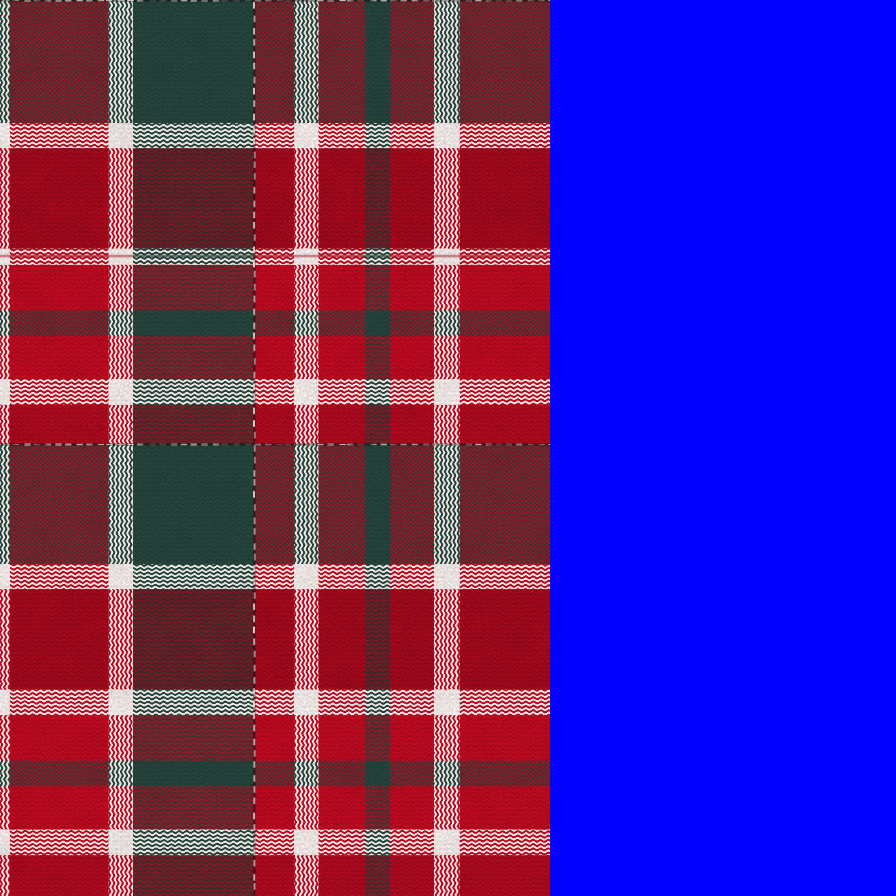
Give the GLSL for this texture, as a Shadertoy shader.

```glsl
// Woven tartan cloth beside a flat blue panel. Warp and weft stripes are dyed
// separately, then interlaced by fine waves; dashed seams join the cloth pieces.
// Lengths are in cloth units: the canvas is 768 units wide, y runs downward.

const float TAU = 6.2831853;
const vec3 RED = vec3(0.76, 0.025, 0.12);
const vec3 GREEN = vec3(0.14, 0.265, 0.235);
const vec3 WHITE = vec3(0.95, 0.92, 0.91);

float softness; // width of one pixel in cloth units

vec2 hash2(vec2 p) {
    p = vec2(dot(p, vec2(127.1, 311.7)), dot(p, vec2(269.5, 183.3)));
    return fract(sin(p) * 43758.545) * 2.0 - 1.0;
}

float gradientNoise(vec2 p) {
    vec2 i = floor(p), f = fract(p);
    vec2 u = f * f * f * (f * (f * 6.0 - 15.0) + 10.0);
    float a = dot(hash2(i), f);
    float b = dot(hash2(i + vec2(1, 0)), f - vec2(1, 0));
    float c = dot(hash2(i + vec2(0, 1)), f - vec2(0, 1));
    float d = dot(hash2(i + vec2(1, 1)), f - vec2(1, 1));
    return mix(mix(a, b, u.x), mix(c, d, u.x), u.y);
}

float edge(float at, float x) {
    return smoothstep(at - 0.6 * softness, at + 0.6 * softness, x);
}

float band(float x, float from, float to) {
    return edge(from, x) - edge(to, x);
}

// Stripe strengths: x is green, y is white, the remainder is red.
vec2 warpStripes(float x) {
    float green = band(x, 114.0, 218.0) + band(x, 313.0, 334.5);
    float white = band(x, -9.0, 8.5) + band(x, 93.0, 114.0)
                + band(x, 252.0, 273.0) + band(x, 372.0, 394.0);
    return vec2(green, white);
}

vec2 weftStripes(float y) {
    float green = band(y, -9.0, 102.5) + band(y, 271.0, 293.0);
    float white = band(y, 102.5, 124.0) + band(y, 210.0, 232.0)
                + band(y, 330.0, 352.0);
    return vec2(green, white);
}

vec3 dye(vec2 stripes) {
    return mix(mix(RED, GREEN, stripes.x), WHITE, stripes.y);
}

// Broken stitches along a seam; 'along' follows it and 'across' is the distance.
float stitches(float along, float across, float pitch, float cover) {
    float cell = floor(along / pitch);
    vec2 jitter = hash2(vec2(cell, pitch));
    float gap = abs(fract(along / pitch) - 0.5 + 0.15 * jitter.x);
    float dash = 1.0 - smoothstep(cover - 0.07, cover + 0.07, gap);
    float thick = 1.0 - smoothstep(0.4, 1.3, abs(across + 0.4 * jitter.y));
    return dash * thick * (0.75 + 0.25 * jitter.y);
}

void mainImage(out vec4 fragColor, in vec2 fragCoord) {
    vec2 p = fragCoord / iResolution.xy * 768.0;
    p.y = 768.0 - p.y;
    softness = 768.0 / iResolution.y;

    // Two cloth repeats; the upper one is cut short inside its thin white stripe
    float row = p.y - 381.0;
    if (p.y < 381.0) row = p.y < 219.5 ? p.y - 3.0 : p.y + 5.0;

    // Slightly uneven yarn
    vec2 q = p + 0.9 * vec2(gradientNoise(p / 17.0), gradientNoise(p / 17.0 + 40.0));
    vec2 warp = warpStripes(p.x + 0.5 * gradientNoise(p / vec2(5.0, 3.0)));
    vec2 weft = weftStripes(row + 0.5 * gradientNoise(p / vec2(3.0, 5.0) + 9.0));

    // Zigzag ribs follow the white yarn, a plain checked weave fills the rest
    float ribsAcross = sin(TAU * (q.y / 3.7 + 0.2 * sin(TAU * q.x / 6.6)));
    float ribsDown = sin(TAU * (q.x / 3.7 + 0.2 * sin(TAU * q.y / 6.6)));
    float check = sin(TAU * q.x / 3.8) * sin(TAU * q.y / 3.6);
    float lift = 0.9 * check + 0.3 * ribsAcross;
    lift = mix(lift, ribsDown, warp.y * (1.0 - weft.y));
    lift = mix(lift, ribsAcross, weft.y * (1.0 - warp.y));
    lift += 0.5 * gradientNoise(p / 2.3);
    float weftOver = smoothstep(-0.75, 0.75, lift);
    vec3 cloth = mix(dye(warp), dye(weft), weftOver);

    // Darker broad red bands, thread gaps, mottling and loose fibre
    float dullBand = band(row, 124.0, 210.0) + 0.6 * band(row, 352.0, 390.0);
    float redness = (1.0 - warp.y) * (1.0 - weft.y);
    float shade = 0.96 - 0.13 * dullBand * redness;
    shade -= mix(0.03, 0.1, redness) * (0.6 - 0.5 * ribsAcross + 0.5 * check);
    shade += 0.05 * gradientNoise(p / 24.0) + 0.16 * gradientNoise(p / 2.1 + 70.0);
    cloth = cloth * shade + 0.012;

    // Cut line through the thin stripe
    float cut = band(p.y, 218.3, 220.6);
    cloth = mix(cloth, dye(vec2(warp.x, 0.35 * warp.y)) * 0.85, 0.65 * cut);

    // Seams: a dark crease with pale stitches, sparse on the horizontal joins
    float joinY = min(abs(p.y - 381.0), abs(p.y - 0.5));
    float crease = max(1.0 - smoothstep(0.3, 1.8, abs(p.x - 218.0)),
                       1.0 - smoothstep(0.3, 1.8, joinY));
    cloth *= 1.0 - 0.4 * crease;
    float sparse = smoothstep(-0.15, 0.3, gradientNoise(vec2(p.x / 19.0, 3.5)));
    float thread = max(stitches(p.y, p.x - 218.0, 10.5, 0.27),
                       stitches(p.x, joinY, 9.0, 0.3) * (0.25 + 0.65 * sparse));
    cloth = mix(cloth, vec3(0.88, 0.84, 0.81), clamp(thread, 0.0, 1.0));

    // Flat panel on the right
    vec3 color = mix(cloth, vec3(0.0, 0.0, 1.0), edge(471.5, p.x));
    fragColor = vec4(clamp(color, 0.0, 1.0), 1.0);
}
```
